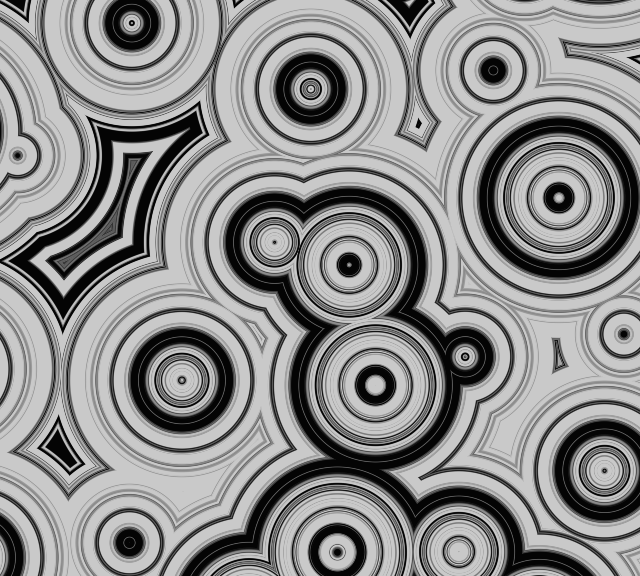
Write a WebGL 2 fragment shader that draws this pattern.

```glsl
#version 300 es
precision highp float;

uniform vec2 u_resolution;
out vec4 fragColor;

// Tunable values; lengths are fractions of the canvas height
const vec3 DARK = vec3(0.015);
const vec3 LIGHT = vec3(0.79);
const float CELL = 0.25;          // spacing of the growth centres
const float JITTER = 0.85;        // scatter inside a cell
const float KEEP = 0.84;          // share of cells holding a centre
const float LATEST_BIRTH = 0.2;   // growth delay of the youngest centre
const int REACH = 2;              // neighbouring cells searched
const vec2 SWELL_FREQ = vec2(10.5, 25.7);
const vec2 SWELL_AMP = vec2(0.16, 0.2);
const int OCTAVES = 5;
const float FINE_FREQ = 62.0;
const float FINE_AMP = 0.56;
const float LACUNARITY = 1.93;
const float GAIN = 0.84;
const float DARK_LEVEL = -0.18;
const float LIGHT_LEVEL = 0.13;
const float TONE = 0.85;
const int TAPS = 4;
const float TAP_SPREAD = 0.7;     // smoothing width in pixels

// Integer hash of three values, each result in 0..1
vec3 hash3(ivec3 key) {
    uvec3 v = uvec3(key) * 1664525u + 1013904223u;
    v.x += v.y * v.z;
    v.y += v.z * v.x;
    v.z += v.x * v.y;
    v ^= v >> 16u;
    v.x += v.y * v.z;
    v.y += v.z * v.x;
    v.z += v.x * v.y;
    return vec3(v >> 8u) / 16777216.0;
}

float lineNoise(float x, int layer) {
    int i = int(floor(x));
    float a = hash3(ivec3(i, layer, 7)).x;
    float b = hash3(ivec3(i + 1, layer, 7)).x;
    return mix(a, b, fract(x)) - 0.5;
}

vec2 triangleWave(vec2 x) {
    return abs(fract(x) - 0.5) * 4.0 - 1.0;
}

// Time at which the first growing ring reaches p
float arrivalTime(vec2 p) {
    ivec2 home = ivec2(floor(p / CELL));
    float first = 1.0;
    for (int y = -REACH; y <= REACH; y++) {
        for (int x = -REACH; x <= REACH; x++) {
            ivec2 cell = home + ivec2(x, y);
            vec3 h = hash3(ivec3(cell, 3));
            if (h.z > KEEP) continue;
            vec2 centre = (vec2(cell) + 0.5 + JITTER * (h.xy - 0.5)) * CELL;
            float birth = LATEST_BIRTH * h.z / KEEP;
            first = min(first, distance(p, centre) + birth);
        }
    }
    return first;
}

// Broad swells plus fine noise, clipped into flat bands and hairlines
float bandTone(float t) {
    float level = dot(SWELL_AMP, triangleWave(t * SWELL_FREQ + vec2(0.0, 0.3)));
    float freq = FINE_FREQ;
    float amp = FINE_AMP;
    for (int i = 0; i < OCTAVES; i++) {
        level += amp * lineNoise(t * freq, i);
        freq *= LACUNARITY;
        amp *= GAIN;
    }
    float ramp = clamp((level - DARK_LEVEL) / (LIGHT_LEVEL - DARK_LEVEL), 0.0, 1.0);
    return pow(ramp, TONE);
}

void main() {
    float pixel = 1.0 / u_resolution.y;
    float t = arrivalTime(gl_FragCoord.xy * pixel);

    // Average the bands over about one pixel of growth
    float tone = 0.0;
    for (int i = 0; i < TAPS; i++) {
        float offset = (float(i) + 0.5) / float(TAPS) - 0.5;
        tone += bandTone(t + offset * pixel * TAP_SPREAD);
    }
    fragColor = vec4(mix(DARK, LIGHT, tone / float(TAPS)), 1.0);
}
```
